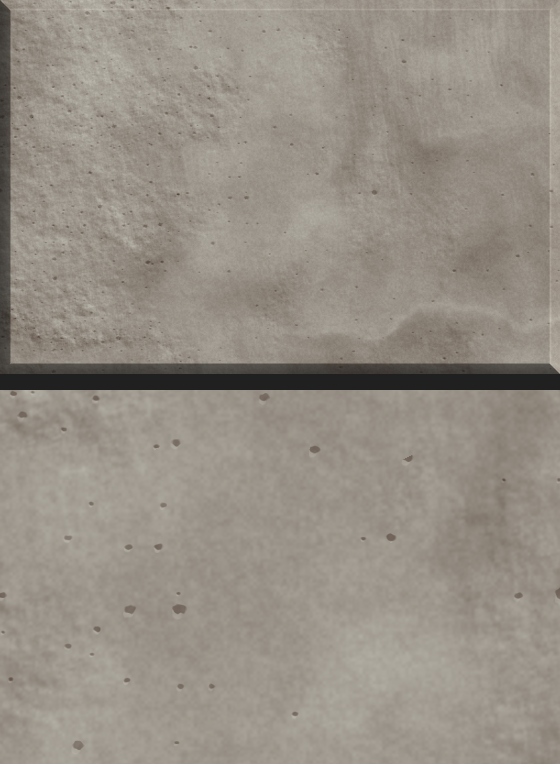
Top: the whole. Bottom: its middle third, enlarged.
A Shadertoy shader for this texture:

```glsl
// Weathered plaster slab with a bevelled frame: warped stains over cloudy noise,
// a side-lit height field that is rough on the left and smooth on the right,
// trowel strokes, scattered pits, and four mitred bevel faces.

const vec3 SHADE = vec3(0.51, 0.47, 0.43);
const vec3 PALE = vec3(0.66, 0.64, 0.60);
const float BEVEL = 0.028;

// Stains as centre.xy, radius.xy
const vec4 DARK_STAINS[8] = vec4[8](
    vec4(1.15, 0.58, 0.07, 0.05), vec4(0.94, 0.62, 0.06, 0.20),
    vec4(0.91, 0.84, 0.07, 0.05), vec4(0.78, 0.64, 0.06, 0.05),
    vec4(1.43, 0.81, 0.06, 0.07), vec4(0.80, 0.24, 0.16, 0.06),
    vec4(1.28, 0.30, 0.22, 0.08), vec4(0.41, 0.27, 0.10, 0.12));
const vec4 PALE_STAINS[6] = vec4[6](
    vec4(0.86, 0.41, 0.10, 0.05), vec4(0.58, 0.34, 0.08, 0.09),
    vec4(1.27, 0.68, 0.15, 0.08), vec4(0.92, 0.17, 0.12, 0.03),
    vec4(1.22, 0.87, 0.14, 0.05), vec4(0.22, 0.68, 0.20, 0.25));

float hash(vec2 p) {
    vec3 q = fract(vec3(p.xyx) * 0.1031);
    q += dot(q, q.yzx + 33.33);
    return fract((q.x + q.y) * q.z);
}

float noise(vec2 p) {
    vec2 i = floor(p), f = fract(p);
    f = f * f * (3.0 - 2.0 * f);
    return mix(mix(hash(i), hash(i + vec2(1, 0)), f.x),
               mix(hash(i + vec2(0, 1)), hash(i + vec2(1, 1)), f.x), f.y);
}

float fbm(vec2 p, int octaves) {
    float sum = 0.0, amp = 0.5, total = 0.0;
    for (int i = 0; i < octaves; i++) {
        sum += amp * noise(p);
        total += amp;
        p = mat2(1.6, 1.2, -1.2, 1.6) * p + 17.3;
        amp *= 0.5;
    }
    return sum / total;
}

float blob(vec2 p, vec4 stain) {
    vec2 q = (p - stain.xy) / stain.zw;
    return exp(-dot(q, q));
}

// Lumps stretched along the rising diagonal
float height(vec2 p) {
    vec2 q = mat2(0.8, -0.6, 0.6, 0.8) * p * vec2(1.0, 1.15);
    return 0.6 * fbm(q * 42.0, 4) + 0.7 * fbm(q * 19.0 + 5.0, 3);
}

float relief(vec2 p, float reach) {
    vec2 toLight = reach * normalize(vec2(0.6, 0.8));
    return height(p - toLight) - height(p + toLight);
}

// Dark holes with a lit lower lip, at most one per cell
float pits(vec2 p, float cell, float chance, float px) {
    vec2 id = floor(p / cell);
    vec2 centre = (id + 0.25 + 0.5 * vec2(hash(id + 3.1), hash(id + 8.7))) * cell;
    float radius = cell * mix(0.05, 0.13, pow(hash(id + 21.0), 3.0));
    vec2 q = p - centre;
    q += 0.5 * radius * (vec2(noise(p * 300.0), noise(p * 300.0 + 40.0)) - 0.5);
    float hole = 1.0 - smoothstep(radius - px, radius + px, length(q * vec2(0.8, 1.1)));
    float lip = 1.0 - smoothstep(radius - px, radius + px, length(q + radius * vec2(0.5, 0.9)));
    return step(hash(id + 55.0), chance) * (0.35 * lip * (1.0 - hole) - hole);
}

// Tone of the wall: 0 is SHADE, 1 is PALE
float plaster(vec2 p, float px) {
    vec2 warp = vec2(fbm(p * 7.0, 4), fbm(p * 7.0 + 31.0, 4)) - 0.5;
    vec2 w = p + 0.16 * warp;
    float tone = 0.56 + 1.1 * (fbm(w * 3.5 + 9.0, 5) - 0.5) + 0.5 * (fbm(w * 14.0, 4) - 0.5);
    for (int i = 0; i < 8; i++) tone -= 0.34 * blob(w, DARK_STAINS[i]);
    for (int i = 0; i < 6; i++) tone += 0.25 * blob(w, PALE_STAINS[i]);

    // Crumbled band at lower left and pale ledge at lower right
    float bandY = 0.115 - 0.25 * max(p.x - 0.3, 0.0);
    float band = exp(-pow((w.y - bandY) / 0.032, 2.0)) * (1.0 - smoothstep(0.5, 0.65, w.x));
    float ledge = w.y - 0.15 - 0.02 * (p.x - 1.0);
    float ledgeMask = smoothstep(0.6, 0.8, p.x);
    tone -= 0.42 * band;
    tone += ledgeMask * (0.22 * exp(-pow(ledge / 0.016, 2.0)) - 0.10 * smoothstep(0.0, -0.03, ledge));

    // Lit relief
    float rough = 1.0 - smoothstep(0.35, 0.80, p.x + 1.2 * warp.x - 0.15 * (p.y - 0.5));
    rough *= mix(0.35, 1.0, smoothstep(0.04, 0.12, p.y));
    float patches = smoothstep(0.52, 0.72, fbm(p * 5.0 + 70.0, 4));
    tone += relief(p, 0.0022) * (0.8 + 2.5 * rough + 1.3 * patches + 2.0 * band);

    // Trowel strokes, mostly upright
    float strokes = noise(vec2(p.x + 0.12 * p.y + 0.05 * warp.x, p.y) * vec2(150.0, 9.0)) - 0.5;
    tone += 0.25 * strokes * smoothstep(0.45, 0.65, fbm(p * 4.0 + 12.0, 3)) * (1.0 - rough);

    // Pits and fine grain
    tone += 1.1 * pits(p, 0.026, 0.05 + 0.22 * rough + 0.4 * band, px);
    tone += 0.9 * pits(p + 0.4, 0.043, 0.10 + 0.20 * rough, px);
    return tone + 0.22 * (noise(p * 190.0) - 0.5) + 0.18 * (noise(p * 340.0 + 11.0) - 0.5);
}

// Mitred frame: left and bottom in shadow, top and right lit
vec3 bevel(vec3 wall, vec2 p, float aspect, float px) {
    float lit = min(aspect - p.x, 1.0 - p.y), dim = min(p.x, p.y);
    float depth = min(lit, dim);
    float face = 1.0 - smoothstep(BEVEL - px, BEVEL + px, depth);
    float shadow = smoothstep(-px, px, lit - dim);
    float side = smoothstep(-px, px, 1.0 - p.y - (aspect - p.x));
    float rim = exp(-pow((depth - BEVEL + 0.002) / 0.003, 2.0));
    vec3 bright = wall * mix(1.0, 1.08, side) + 0.02 + 0.05 * rim;
    vec3 dark = wall * mix(0.46, 0.55, smoothstep(0.0, BEVEL, depth));
    return mix(wall, mix(bright, dark, shadow), face);
}

void mainImage(out vec4 fragColor, in vec2 fragCoord) {
    float px = 1.0 / iResolution.y;
    vec2 p = fragCoord * px;
    vec3 wall = mix(SHADE, PALE, clamp(plaster(p, px), -1.6, 1.4));
    fragColor = vec4(bevel(wall, p, iResolution.x * px, px), 1.0);
}
```
